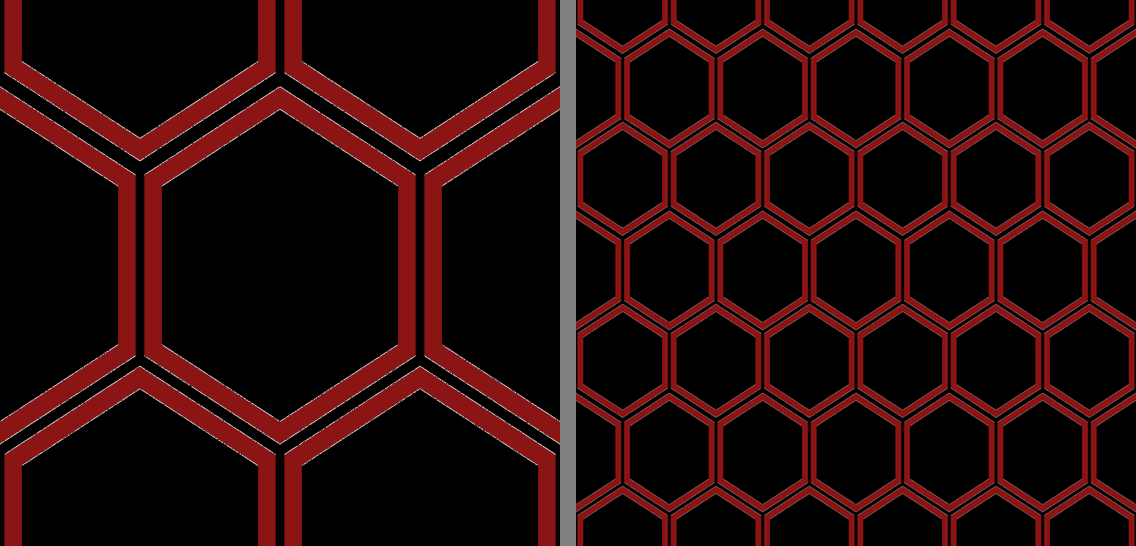
Left: one tile. Right: repeated 3 by 3.
A Shadertoy shader for this pattern:

```glsl
// Two staggered rows of tall hexagon outlines in dark red on black, two per row.
// Each outline is the gap between two hexagon distance functions; the slanted
// edges carry a thin, speckled pale fringe. Offsets wrap, so the tile is seamless.

const vec2 CANVAS = vec2(512.0, 500.0);   // design units across and down
const vec2 PERIOD = vec2(256.0, 500.0);   // repeat of each hexagon row
const vec2 BAND = vec2(16.0, 20.67);      // outline thickness at side and apex
const float SLOPE = 0.652;                // rise of the slanted edges
const float FRINGE = 0.45;                // half width of the pale fringe
const vec3 BLACK = vec3(0.0);
const vec3 RED = vec3(0.545, 0.08, 0.08);

float hash(vec2 cell) {
    vec3 q = fract(vec3(cell.xyx) * 0.1031);
    q += dot(q, q.yzx + 33.33);
    return fract((q.x + q.y) * q.z);
}

// Offset from the nearest repeat of a centre
vec2 wrapOffset(vec2 p, vec2 centre) {
    return mod(p - centre + 0.5 * PERIOD, PERIOD) - 0.5 * PERIOD;
}

// Distances to the upright sides (x) and slanted edges (y)
vec2 hexEdges(vec2 offset, vec2 halfSize) {
    vec2 a = abs(offset);
    float slant = (a.y + SLOPE * a.x - halfSize.y) / length(vec2(1.0, SLOPE));
    return vec2(a.x - halfSize.x, slant);
}

// Antialiased inside of a signed distance
float coverage(float dist, float pixel) {
    return clamp(0.5 - dist / pixel, 0.0, 1.0);
}

float hexFill(vec2 edges, float pixel) {
    return coverage(max(edges.x, edges.y), pixel);
}

float slantFringe(vec2 edges, float pixel) {
    return coverage(abs(edges.y) - FRINGE, pixel) * coverage(edges.x, pixel);
}

// Paints one row of hexagon outlines over a colour
vec3 paintRow(vec3 colour, vec2 p, vec2 centre, vec2 halfSize, vec3 pale, float pixel) {
    vec2 offset = wrapOffset(p, centre);
    vec2 outer = hexEdges(offset, halfSize);
    vec2 inner = hexEdges(offset, halfSize - BAND);
    float band = hexFill(outer, pixel) * (1.0 - hexFill(inner, pixel));
    float fringe = max(slantFringe(outer, pixel), slantFringe(inner, pixel));
    return mix(mix(colour, RED, band), pale, fringe);
}

void mainImage(out vec4 fragColor, in vec2 fragCoord) {
    vec2 p = fragCoord / iResolution.xy * CANVAS;
    float pixel = CANVAS.x / iResolution.x;

    // Fringe tone: mostly light grey, with darker specks
    float tone = mix(0.27, 0.81, smoothstep(0.0, 0.4, hash(floor(p))));
    vec3 pale = vec3(tone);

    // The row across the seam is slightly shorter than the middle row
    vec3 colour = BLACK;
    colour = paintRow(colour, p, vec2(256.0, 257.0), vec2(124.0, 163.67), pale, pixel);
    colour = paintRow(colour, p, vec2(128.0, 8.67), vec2(124.0, 156.0), pale, pixel);
    fragColor = vec4(colour, 1.0);
}
```
